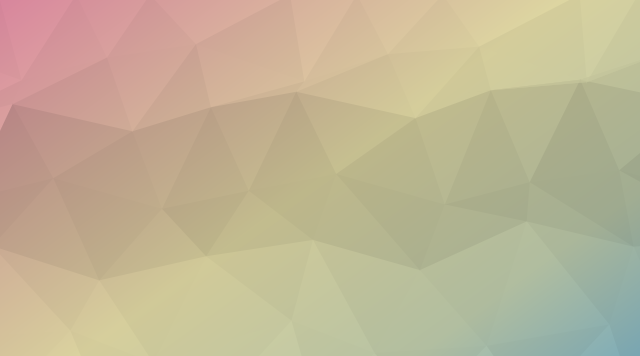
Give the GLSL for this background, as a WebGL 1 fragment shader.

```glsl
precision highp float;
uniform vec2 u_resolution;

const vec3 PINK  = vec3(0.84, 0.52, 0.61);
const vec3 PEACH = vec3(0.84, 0.70, 0.61);
const vec3 STRAW = vec3(0.85, 0.82, 0.62);
const vec3 SAGE  = vec3(0.71, 0.76, 0.64);
const vec3 TEAL  = vec3(0.48, 0.66, 0.71);
const vec4 STOPS = vec4(0.28, 0.50, 0.80, 1.0);
const vec2 GRADIENT_AXIS = vec2(0.57, 0.43);

// Ridges: height, dip, place of the first dip, tilt
const vec4 RIDGE_TOP    = vec4(1.015, 0.0, 0.443, 0.0);
const vec4 RIDGE_UPPER  = vec4(0.83, 0.061, 0.482, 0.0);
const vec4 RIDGE_BROW   = vec4(0.706, 0.051, 0.215, 0.09);
const vec4 RIDGE_MIDDLE = vec4(0.467, 0.052, 0.71, 0.036);
const vec4 RIDGE_LOWER  = vec4(0.29, 0.065, 0.208, 0.09);
const vec4 RIDGE_FOOT   = vec4(0.04, 0.063, 0.67, 0.0);
const vec4 RIDGE_BOTTOM = vec4(-0.15, 0.0, 0.0, 0.0);
const float RIDGE_PERIOD = 0.43;

// Columns along each ridge: start, step, sideways sway
const vec3 COLUMNS_TOP    = vec3(0.117, 0.150, 0.039);
const vec3 COLUMNS_UPPER  = vec3(0.169, 0.147, 0.013);
const vec3 COLUMNS_BROW   = vec3(0.186, 0.147, 0.023);
const vec3 COLUMNS_MIDDLE = vec3(0.242, 0.147, 0.013);
const vec3 COLUMNS_LOWER  = vec3(0.322, 0.167, 0.0);
const vec3 COLUMNS_FOOT   = vec3(0.431, 0.167, -0.026);
const vec3 COLUMNS_BOTTOM = vec3(0.495, 0.167, 0.0);
const float FIRST_COLUMN = -4.0;
const int STRIPS = 6;
const int COLUMNS = 11;

const float SHADE_DEPTH = 0.135;
const float SHADE_CENTER = 2.5;
const float SHADE_FALLOFF = 0.64;
const float APEX_TONE = 0.014;
const float TONE_VARIATION = 0.016;
const float FACET_SLOPE = 0.08;
const vec2 LIGHT_DIRECTION = vec2(0.6, -0.8);
const float TAU = 6.28319;

float hash(vec2 p) {
  return fract(sin(dot(p, vec2(127.1, 311.7))) * 43758.5);
}

vec3 backdrop(vec2 uv) {
  float d = dot(vec2(uv.x, 1.0 - uv.y), GRADIENT_AXIS);
  vec3 color = mix(PINK, PEACH, clamp(d / STOPS.x, 0.0, 1.0));
  color = mix(color, STRAW, clamp((d - STOPS.x) / (STOPS.y - STOPS.x), 0.0, 1.0));
  color = mix(color, SAGE, clamp((d - STOPS.y) / (STOPS.z - STOPS.y), 0.0, 1.0));
  return mix(color, TEAL, clamp((d - STOPS.z) / (STOPS.w - STOPS.z), 0.0, 1.0));
}

// Mesh corner: a column swaying with the wave of its ridge
vec2 corner(float row, float column, float aspect) {
  vec4 r = RIDGE_BOTTOM;
  vec3 c = COLUMNS_BOTTOM;
  if (row < 0.5) { r = RIDGE_TOP; c = COLUMNS_TOP; }
  else if (row < 1.5) { r = RIDGE_UPPER; c = COLUMNS_UPPER; }
  else if (row < 2.5) { r = RIDGE_BROW; c = COLUMNS_BROW; }
  else if (row < 3.5) { r = RIDGE_MIDDLE; c = COLUMNS_MIDDLE; }
  else if (row < 4.5) { r = RIDGE_LOWER; c = COLUMNS_LOWER; }
  else if (row < 5.5) { r = RIDGE_FOOT; c = COLUMNS_FOOT; }
  float x = c.x + c.y * column;
  float wave = cos(TAU * (x - r.z) / RIDGE_PERIOD);
  return vec2((x + c.z * wave) * aspect, r.x - r.y * wave + r.w * (x - 0.5));
}

float cross2(vec2 a, vec2 b) {
  return a.x * b.y - a.y * b.x;
}

float edgeDistance(vec2 p, vec2 a, vec2 b) {
  return cross2(b - a, p - a) / length(b - a);
}

// Weighted tone in x, coverage in y
vec2 facet(vec2 p, vec2 a, vec2 b, vec2 c, float strip, float seed, float tilt) {
  float winding = sign(cross2(b - a, c - a));
  float inside = min(winding * edgeDistance(p, a, b),
                 min(winding * edgeDistance(p, b, c), winding * edgeDistance(p, c, a)));
  float coverage = clamp(0.5 + inside * u_resolution.y, 0.0, 1.0);
  vec2 center = (a + b + c) / 3.0;
  float offset = strip - SHADE_CENTER;
  // The shaded band ends at the left border
  float shade = SHADE_DEPTH * exp(-SHADE_FALLOFF * offset * offset) * step(0.0, center.x);
  float tone = 1.0 - shade + TONE_VARIATION * (hash(vec2(seed, strip)) - 0.5);
  // Upright facets are dark above the band center and light below it
  tone += APEX_TONE * tilt * sign(offset);
  tone += FACET_SLOPE * dot(p - center, LIGHT_DIRECTION);
  return vec2(tone, 1.0) * coverage;
}

void main() {
  vec2 uv = gl_FragCoord.xy / u_resolution;
  float aspect = u_resolution.x / u_resolution.y;
  vec2 p = vec2(uv.x * aspect, uv.y);

  // Two facets per cell between neighboring ridges
  vec2 sum = vec2(0.0);
  for (int s = 0; s < STRIPS; s++) {
    float row = float(s);
    for (int k = 0; k < COLUMNS; k++) {
      float column = FIRST_COLUMN + float(k);
      vec2 a = corner(row, column, aspect);
      vec2 b = corner(row, column + 1.0, aspect);
      vec2 c = corner(row + 1.0, column, aspect);
      vec2 d = corner(row + 1.0, column + 1.0, aspect);
      sum += facet(p, a, b, c, row, column, -1.0);
      sum += facet(p, c, d, b, row, column + 0.5, 1.0);
    }
  }
  gl_FragColor = vec4(backdrop(uv) * sum.x / max(sum.y, 0.001), 1.0);
}
```
